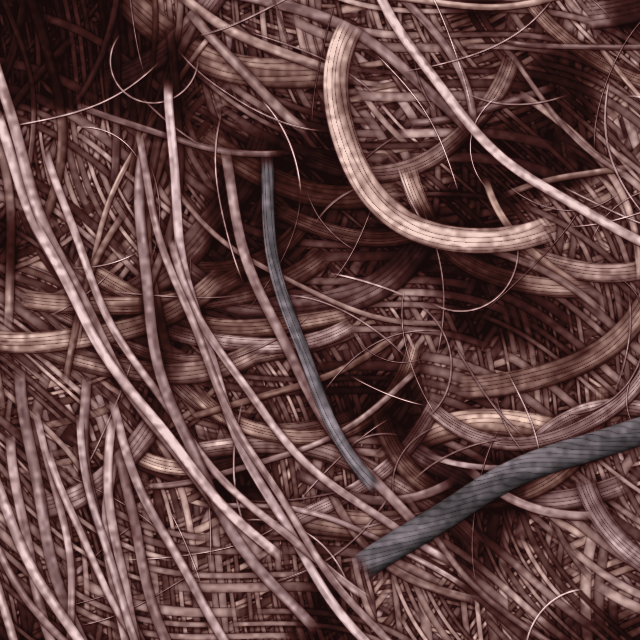
A WebGL 1 fragment shader for this texture:

```glsl
precision highp float;
// A tangled heap of scrap copper wire: bundles, long strands, fine hairs and grey cable.
uniform vec2 u_resolution;

const vec2 LIGHT = vec2(-.5, .86);  // direction towards the light
const float SOFTNESS = .002;        // edge blur, in canvas units
const float SHADOW = .42;           // darkness of contact shadows
const float WOBBLE = .0035;         // sideways waver of wires
const float END_FADE = .035;        // length over which wires sink in
const float SPARSITY = .4;          // empty lanes in the base weave
const float GRAIN = .4;
const float GAP_DEPTH = .32;        // brightness left in hollows
const float EXPOSURE = 1.08;
const float PINK = .2, COPPER = 1., GREY = -1.;
const float PI = 3.14159;

vec2 paint;  // tone and hue of the heap so far

vec4 hash4(float n) {
  return fract(sin(n * vec4(12.9898, 78.233, 39.346, 26.651) + vec4(1, 2, 3, 4)) * 43758.5453);
}

float hash(vec2 p) {
  return fract(sin(dot(p, vec2(12.9898, 78.233))) * 43758.5453);
}

float noise(vec2 p) {
  vec2 i = floor(p), f = fract(p), e = vec2(1, 0);
  f = f * f * (3. - 2. * f);
  return mix(mix(hash(i), hash(i + e), f.x), mix(hash(i + e.yx), hash(i + 1.), f.x), f.y);
}

// One layer of the base weave: wavy lanes cut into runs of wire
void fibres(vec2 p, float layer) {
  vec4 r = hash4(layer * 2.3 + .7);
  float c = cos(layer * 2.4), s = sin(layer * 2.4);
  vec2 q = mat2(c, s, -s, c) * p;
  q += .05 * sin(q.yx * vec2(7, 8) + r.xy * 2. * PI);
  float density = mix(34., 75., r.z);
  float row = floor(q.y * density), offset = abs(fract(q.y * density) - .5);
  float run = q.x * 3.5 + 9. * hash(vec2(row, layer));
  float h = hash(vec2(row + layer * 17., floor(run)));
  if (h < SPARSITY) return;
  float width = mix(.18, .42, fract(h * 7.)), blur = SOFTNESS * density;
  float ends = smoothstep(0., .15, .5 - abs(fract(run) - .5));
  float dome = sqrt(max(0., 1. - offset * offset / (width * width)));
  paint.x *= 1. - SHADOW * ends * (1. - smoothstep(.2, .5, offset));
  float tone = mix(.28, .72, fract(h * 31.)) * (.45 + .55 * dome);
  paint = mix(paint, vec2(tone, r.w), ends * (1. - smoothstep(-blur, blur, offset - width)));
}

// One curved wire; a positive radius bends it to its left
void wire(vec2 p, vec2 middle, float angle, float radius, float halfLength, float width,
          float strands, float twist, float light, float hue) {
  vec2 dir = vec2(cos(angle), sin(angle)), normal = vec2(-dir.y, dir.x);
  vec2 spoke = p - middle - normal * radius;
  float side = length(spoke) - abs(radius);
  if (abs(side) > width + .02) return;
  float along = atan(dot(spoke, dir), -dot(spoke, normal) * sign(radius)) * abs(radius);
  float ends = smoothstep(0., END_FADE, halfLength - abs(along));
  if (ends <= 0.) return;
  side += WOBBLE * sin(along * 21. + angle * 9. + middle.x * 40.);
  float outside = abs(side) - width;
  float depth = SHADOW * ends * min(1., width / .007);
  paint.x *= 1. - depth * exp(-max(outside, 0.) / (.3 * width + .002));

  // Round profile, split into strands for bundles
  float across = clamp(side / width, -1., 1.);
  float shade = .42 + .48 * sqrt(1. - across * across) + .3 * across * dot(normalize(spoke), LIGHT);
  if (strands > 1.) {
    float lane = across * strands + along * twist + .9 * noise(vec2(along * 9., across * 2. + angle));
    float ridge = fract(lane) * 2. - 1.;
    shade *= .5 + .4 * sqrt(1. - ridge * ridge) + .4 * hash(vec2(floor(lane), 3));
  }
  shade *= .78 + .44 * noise(vec2(along * 22. + angle * 13., across * 1.5 + middle.y * 50.));
  float cover = ends * (1. - smoothstep(-SOFTNESS, SOFTNESS, outside));
  paint = mix(paint, vec2(light * shade, hue), cover);
}

// area: centre, spread; turn: angle, spread, share bent right; size: length and width ranges
void scatter(vec2 p, float seed, int count, vec4 area, vec3 turn, vec2 radii, vec4 size,
             vec2 lights, float hue) {
  for (int i = 0; i < 80; i++) {
    if (i >= count) break;
    vec4 a = hash4(seed + float(i) * 1.37), b = hash4(seed + float(i) * 1.37 + .61);
    float width = mix(size.z, size.w, b.z);
    wire(p, area.xy + (a.xy * 2. - 1.) * area.zw, turn.x + (a.z * 2. - 1.) * turn.y,
         mix(radii.x, radii.y, a.w) * (b.x < turn.z ? -1. : 1.), mix(size.x, size.y, b.y), width,
         width > .0102 ? 2.5 : 1., 4., mix(lights.x, lights.y, b.w), hue * fract(b.x * 7.));
  }
}

vec3 metal(float tone, float hue) {
  vec3 pink = vec3(tone, vec2(max(tone - .12, tone * .47)));
  vec3 tinted = hue > 0. ? pink + tone * vec3(.03, 0, -.07) : tone * vec3(.9, .82, .86);
  return mix(pink, tinted, abs(hue));
}

void main() {
  vec2 p = gl_FragCoord.xy / u_resolution;
  paint = vec2(.12 + .2 * noise(p * 34.), PINK);
  for (int i = 0; i < 9; i++) fibres(p, float(i));
  // Bundles and upright brown wires
  scatter(p, 141., 26, vec4(.62, .55, .48, .5), vec3(.1, .75, .2), vec2(.17, .5), vec4(.12, .28, .0105, .024), vec2(.45, .8), COPPER);
  scatter(p, 211., 7, vec4(.26, .45, .12, .1), vec3(.05, .25, 0), vec2(.28, .5), vec4(.18, .28, .01, .018), vec2(.55, .8), COPPER);
  scatter(p, 257., 16, vec4(.12, .76, .17, .25), vec3(1.5, .35, .4), vec2(.4, 1), vec4(.15, .3, .004, .008), vec2(.42, .7), COPPER);
  paint.x *= mix(GAP_DEPTH, 1., smoothstep(.18, .5, noise(p * 8. + 2.)));
  // Middle wires, fine hairs and the bright loop
  scatter(p, 307., 24, vec4(.65, .55, .4, .5), vec3(-.5, .9, .4), vec2(.25, .9), vec4(.1, .27, .004, .009), vec2(.45, .78), COPPER);
  scatter(p, 401., 80, vec4(.58, .55, .48, .5), vec3(0, PI, .5), vec2(.06, .6), vec4(.05, .14, .0011, .002), vec2(.4, .95), PINK);
  wire(p, vec2(.59, .69), -.8, .23, .3, .02, 2.5, 3., .82, .7);
  // Lower left sheaf and long sweeping wires
  scatter(p, 503., 13, vec4(.15, .12, .16, .1), vec3(-1.25, .2, .1), vec2(.7, 1.6), vec4(.2, .32, .006, .01), vec2(.55, .86), PINK);
  scatter(p, 601., 9, vec4(.3, .4, .22, .16), vec3(-1.05, .2, 0), vec2(.8, 1.7), vec4(.3, .55, .006, .01), vec2(.58, .9), PINK);
  wire(p, vec2(.74, .8), -.8, .75, .36, .008, 1., 0., .88, PINK);
  // Grey cables
  wire(p, vec2(.46, .48), -1.25, .9, .29, .01, 1.5, 5., .55, GREY);
  wire(p, vec2(.79, .25), .45, -1.2, .28, .022, 2.5, 45., .42, GREY);

  float grain = 1. + GRAIN * (noise(p * 120.) - .5);
  gl_FragColor = vec4(metal(clamp(paint.x * grain * EXPOSURE, .08, .95), paint.y), 1);
}
```
